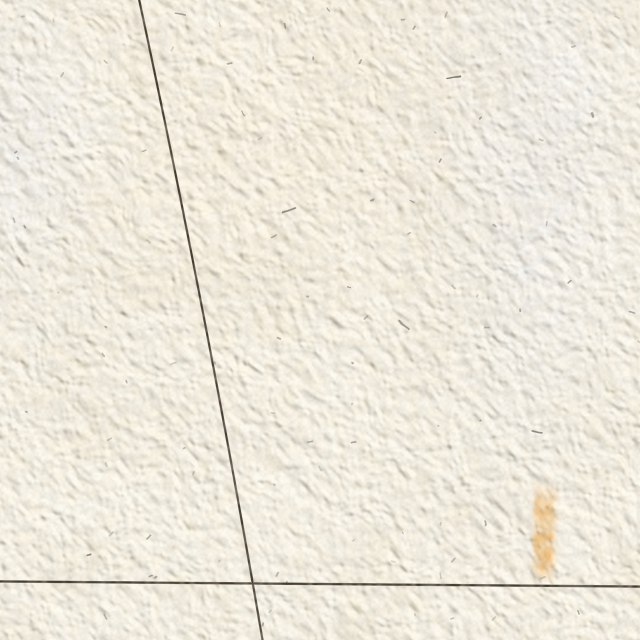
Give the GLSL for this texture, as a Shadertoy shader.

```glsl
// Rough cream paper crossed by two thin ink rules, with an ochre stain.
// The grain is a warped, stretched noise height field lit from one side;
// hashed cells scatter specks, and distance functions draw fibres and rules.

const vec3 PAPER = vec3(0.942, 0.922, 0.870);
const vec3 INK = vec3(0.27, 0.235, 0.19);
const vec3 FIBRE = vec3(0.43, 0.41, 0.39);
const vec3 OCHRE = vec3(0.91, 0.75, 0.52);

float hash(vec2 p) {
    vec3 q = fract(p.xyx * 0.1031);
    q += dot(q, q.yzx + 33.33);
    return fract((q.x + q.y) * q.z);
}

float noise(vec2 p) {
    vec2 i = floor(p), f = fract(p);
    f = f * f * (3.0 - 2.0 * f);
    return mix(mix(hash(i), hash(i + vec2(1, 0)), f.x),
               mix(hash(i + vec2(0, 1)), hash(i + vec2(1, 1)), f.x), f.y);
}

float fbm(vec2 p) {
    float sum = 0.0, amp = 0.5;
    for (int i = 0; i < 4; i++) {
        sum += amp * noise(p);
        p = mat2(1.6, 1.2, -1.2, 1.6) * p + 17.3;
        amp *= 0.5;
    }
    return sum;
}

// Height of the pulp, stretched along the falling diagonal.
float pulpHeight(vec2 p) {
    vec2 warp = vec2(noise(p * 23.0), noise(p * 23.0 + 41.0)) - 0.5;
    p += 0.016 * warp;
    vec2 q = vec2((p.x - p.y) * 0.48, (p.x + p.y) * 0.72) + 3.0;
    return 0.55 * noise(q * 85.0) + 0.38 * noise(q * 165.0 + 9.0);
}

// Side lighting: difference of heights across the light direction.
float relief(vec2 p) {
    vec2 toLight = vec2(0.0017, 0.0024);
    return pulpHeight(p - toLight) - pulpHeight(p + toLight);
}

float segment(vec2 p, vec2 a, vec2 b) {
    vec2 d = b - a;
    return length(p - a - d * clamp(dot(p - a, d) / dot(d, d), 0.0, 1.0));
}

float stroke(float dist, float halfWidth, float px) {
    return 1.0 - smoothstep(halfWidth - px * 0.75, halfWidth + px * 0.75, dist);
}

// A short fibre centred at c with the given length and angle.
float fibre(vec2 p, vec2 c, float len, float angle, float px) {
    vec2 h = 0.5 * len * vec2(cos(angle), sin(angle));
    p += 0.0025 * (noise(p * 120.0) - 0.5);
    return stroke(segment(p, c - h, c + h), 0.0013, px);
}

// Sparse random flecks, one possible per grid cell.
float flecks(vec2 p, float cells, float density, float px) {
    vec2 id = floor(p * cells);
    float present = step(hash(id + 71.0), density);
    vec2 c = (id + 0.25 + 0.5 * vec2(hash(id + 5.0), hash(id + 19.0))) / cells;
    float len = mix(0.001, 0.008, hash(id + 37.0));
    return present * fibre(p, c, len, 3.0 * hash(id + 53.0), px) * mix(0.25, 0.6, hash(id + 83.0));
}

float blob(vec2 p, vec2 c, vec2 radius) {
    vec2 d = (p - c) / radius;
    return exp(-dot(d, d));
}

void mainImage(out vec4 fragColor, in vec2 fragCoord) {
    vec2 uv = fragCoord / iResolution.xy;
    float px = 1.0 / iResolution.y;

    // Broad tone: cool patches at the sides, warm towards the top middle
    float cool = blob(uv, vec2(0.84, 0.72), vec2(0.13, 0.38)) + blob(uv, vec2(0.02, 0.76), vec2(0.1, 0.2));
    float warm = blob(uv, vec2(0.42, 0.80), vec2(0.24, 0.25));
    vec3 col = PAPER + cool * vec3(-0.012, -0.006, 0.018) + warm * vec3(0.0, -0.008, -0.018);
    col += (fbm(uv * 9.0) - 0.47) * vec3(0.035, 0.045, 0.065);

    // Embossed grain, with deeper shadows than highlights
    float r = relief(uv);
    float fine = noise(uv * 270.0) - 0.5;
    col += (0.23 * r - 0.30 * r * r + 0.04 * fine) * vec3(1.0, 1.0, 1.04);
    float mottle = noise(uv * 62.0 + 7.0) - 0.5;
    col += mottle * vec3(0.012, 0.0, -0.022);

    // Ochre stain, broken up by the grain
    vec2 s = uv - vec2(0.850 + 0.05 * (uv.y - 0.167), 0.165);
    float edge = 0.009 * (noise(uv * 75.0) - 0.5);
    float stain = (1.0 - smoothstep(0.008, 0.024, abs(s.x) + edge))
                * (1.0 - smoothstep(0.045, 0.085, abs(s.y) + edge));
    col *= mix(vec3(1.0), OCHRE / PAPER, stain * (0.45 + 0.7 * noise(uv * 105.0)));

    // Loose fibres and flecks
    float marks = max(flecks(uv, 15.0, 0.17, px), flecks(uv + 0.37, 29.0, 0.06, px));
    marks = max(marks, 0.85 * fibre(uv, vec2(0.709, 0.879), 0.021, 0.15, px));
    marks = max(marks, 0.75 * fibre(uv, vec2(0.452, 0.672), 0.022, 0.35, px));
    marks = max(marks, 0.75 * fibre(uv, vec2(0.839, 0.325), 0.015, -0.2, px));
    marks = max(marks, 0.65 * fibre(uv, vec2(0.631, 0.492), 0.020, -0.7, px));
    marks = max(marks, 0.60 * fibre(uv, vec2(0.282, 0.978), 0.016, -0.1, px));
    marks = max(marks, 0.80 * fibre(uv, vec2(0.140, 0.134), 0.005, 0.2, px));
    col = mix(col, FIBRE, marks);

    // Ink rules: a slightly bowed steep one and a nearly level one
    float t = 1.0 - uv.y;
    float steep = abs(uv.x - (0.2175 + 0.1927 * t + 0.022 * t * (1.0 - t))) * 0.98;
    float level = abs(uv.y - mix(0.0915, 0.0835, uv.x));
    float wear = 0.72 + 0.35 * noise(uv * 130.0);
    float ink = max(stroke(steep, 0.0017, px), stroke(level, 0.0018, px));
    col = mix(col, INK, min(ink * wear, 1.0));

    fragColor = vec4(clamp(col, 0.0, 0.985), 1.0);
}
```
